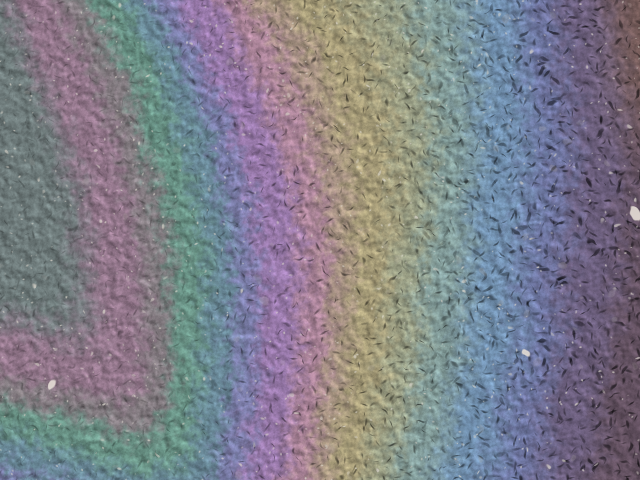
A Shadertoy shader for this texture:

```glsl
float hash(vec2 p) {
    vec3 q = fract(p.xyx * vec3(0.1031, 0.1030, 0.0973));
    q += dot(q, q.yzx + 33.33);
    return fract((q.x + q.y) * q.z);
}

float noise(vec2 p) {
    vec2 i = floor(p), f = fract(p);
    f = f * f * (3.0 - 2.0 * f);
    return mix(mix(hash(i), hash(i + vec2(1, 0)), f.x),
               mix(hash(i + vec2(0, 1)), hash(i + vec2(1, 1)), f.x), f.y);
}

float fbm(vec2 p) {
    float sum = 0.0, amp = 0.5;
    for (int i = 0; i < 4; i++) {
        sum += amp * noise(p);
        p = mat2(1.6, 1.2, -1.2, 1.6) * p + 17.3;
        amp *= 0.5;
    }
    return sum;
}

float smoothMax(float a, float b, float k) {
    float h = max(k - abs(a - b), 0.0) / k;
    return max(a, b) + h * h * k * 0.25;
}

// Coverage of a rotated ellipse centred on the origin
float pebble(vec2 p, vec2 halfSize, float angle, float blur) {
    float c = cos(angle), s = sin(angle);
    vec2 q = mat2(c, -s, s, c) * p;
    float d = (length(q / halfSize) - 1.0) * min(halfSize.x, halfSize.y);
    return 1.0 - smoothstep(-blur, blur, d);
}

// Randomly turned pebbles, at most one per grid cell
float scatter(vec2 p, float cells, float density, vec2 halfSize, float seed, float blur) {
    vec2 g = p * cells, base = floor(g);
    float cover = 0.0;
    for (int j = -1; j <= 1; j++)
    for (int i = -1; i <= 1; i++) {
        vec2 id = base + vec2(i, j), key = id + seed;
        vec2 center = id + vec2(hash(key + 11.7), hash(key + 47.1));
        float size = mix(0.55, 1.35, hash(key + 83.9));
        float present = step(hash(key), density);
        float shape = pebble(g - center, halfSize * size, 6.283 * hash(key + 29.3), blur * cells);
        cover = max(cover, present * shape * mix(0.5, 1.0, hash(key + 5.3)));
    }
    return cover;
}

// Film thickness: bowed vertical bands that curl round at lower left
float filmThickness(vec2 p) {
    float leftBow = -0.41 * (p.y - 0.34) * (p.y - 0.34);
    float rightBow = -0.16 * (p.y - 0.65) * (p.y - 0.65);
    float across = p.x - mix(leftBow, rightBow, smoothstep(0.45, 0.95, p.x));
    float curl = 0.514 - p.y - 0.2 * p.x;
    return smoothMax(across, curl, 0.08);
}

void addBand(inout vec3 color, float s, float from, float to, vec3 next) {
    color = mix(color, next, smoothstep(from, to, s));
}

vec3 filmColor(float s) {
    vec3 c = vec3(0.43, 0.48, 0.48);
    addBand(c, s, 0.13, 0.24, vec3(0.57, 0.46, 0.54));
    addBand(c, s, 0.27, 0.33, vec3(0.51, 0.48, 0.50));
    addBand(c, s, 0.33, 0.39, vec3(0.41, 0.57, 0.52));
    addBand(c, s, 0.40, 0.46, vec3(0.41, 0.53, 0.59));
    addBand(c, s, 0.46, 0.51, vec3(0.48, 0.49, 0.66));
    addBand(c, s, 0.51, 0.57, vec3(0.59, 0.47, 0.66));
    addBand(c, s, 0.59, 0.66, vec3(0.66, 0.51, 0.59));
    addBand(c, s, 0.66, 0.72, vec3(0.65, 0.57, 0.51));
    addBand(c, s, 0.71, 0.77, vec3(0.65, 0.61, 0.47));
    addBand(c, s, 0.78, 0.86, vec3(0.60, 0.62, 0.52));
    addBand(c, s, 0.85, 0.93, vec3(0.51, 0.61, 0.60));
    addBand(c, s, 0.93, 1.04, vec3(0.44, 0.56, 0.68));
    addBand(c, s, 1.04, 1.15, vec3(0.43, 0.46, 0.63));
    addBand(c, s, 1.13, 1.23, vec3(0.42, 0.37, 0.49));
    addBand(c, s, 1.24, 1.34, vec3(0.39, 0.32, 0.38));
    return c;
}

void mainImage(out vec4 fragColor, in vec2 fragCoord) {
    vec2 p = fragCoord / iResolution.y;
    float blur = 0.75 / iResolution.y;
    float coarse = smoothstep(0.75, 1.2, p.x);

    // Film, with ragged band edges
    float wander = 0.05 * (fbm(p * 7.0) - 0.47);
    float grain = 0.07 * (fbm(p * 65.0 + 9.0) - 0.47);
    vec3 color = filmColor(filmThickness(p) + wander + grain);
    float rust = smoothstep(1.2, 1.34, p.x) * smoothstep(0.6, 0.9, p.y);
    color += rust * vec3(0.07, 0.04, -0.03);

    // Asphalt relief lit from the upper right
    vec2 toLight = vec2(0.0025, 0.003);
    float relief = fbm((p - toLight) * 62.0) - fbm((p + toLight) * 62.0);
    color *= 1.0 + 0.65 * relief + 0.25 * (fbm(p * 150.0 + 40.0) - 0.47);

    // Pits and cracks, wider on the right
    vec2 bent = p + 0.007 * (vec2(noise(p * 85.0), noise(p * 85.0 + 50.0)) - 0.5);
    float pits = scatter(bent, 47.0, 0.6, vec2(0.25, 0.075), 100.0, blur);
    float cracks = scatter(bent, 38.0, 0.65, vec2(0.30, 0.10), 300.0, blur);
    color *= 1.0 - pits * mix(0.25, 0.50, smoothstep(0.3, 0.7, p.x));
    color *= 1.0 - cracks * mix(0.12, 0.58, coarse);

    // Dull stones and bright mineral flecks
    float stones = scatter(bent, 17.0, 0.22, vec2(0.13, 0.09), 500.0, blur);
    float flecks = scatter(bent, 34.0, 0.13, vec2(0.12, 0.075), 700.0, blur);
    float specks = scatter(p, 75.0, 0.10, vec2(0.14, 0.10), 900.0, blur);
    color = mix(color, color * 0.6 + vec3(0.29, 0.28, 0.27), 0.6 * stones);
    color = mix(color, vec3(0.86, 0.84, 0.80), 0.75 * max(flecks, specks));

    // Largest chips
    float chips = pebble(bent - vec2(1.323, 0.554), vec2(0.017, 0.010), 2.1, blur);
    chips = max(chips, pebble(bent - vec2(1.095, 0.264), vec2(0.010, 0.006), 2.3, blur));
    chips = max(chips, pebble(bent - vec2(0.108, 0.199), vec2(0.009, 0.006), 1.1, blur));
    color = mix(color, vec3(0.90, 0.87, 0.84), 0.9 * chips);

    fragColor = vec4(clamp(color, 0.0, 1.0), 1.0);
}
```
